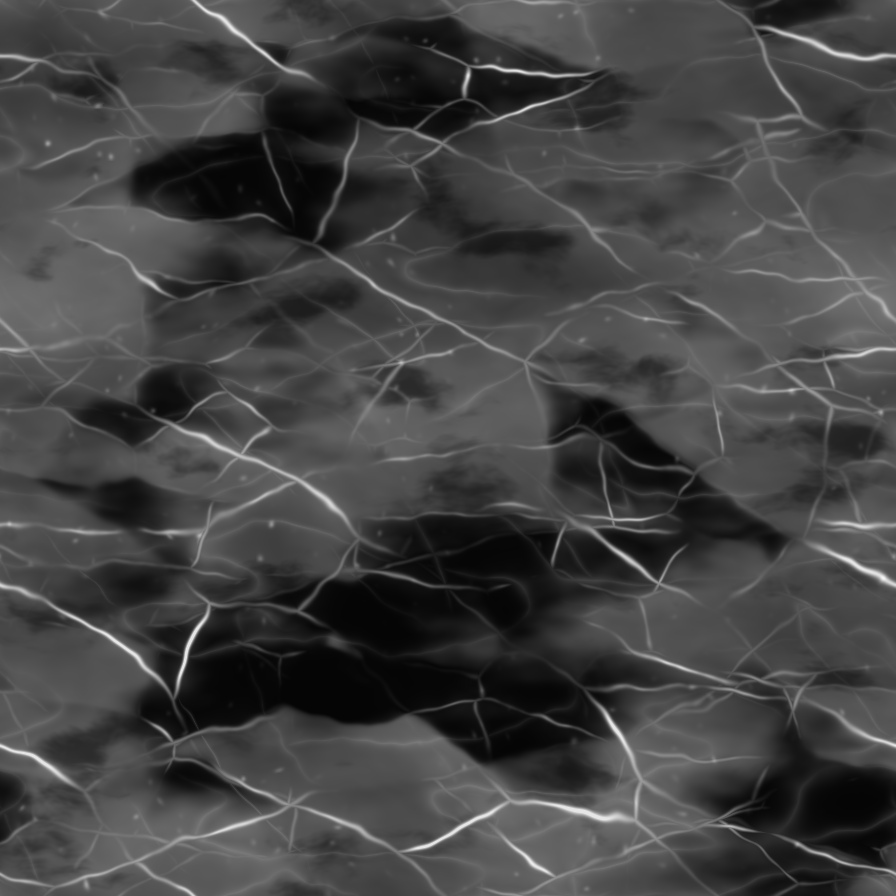
This texture is drawn by a Shadertoy shader. Its source:

```glsl
// Dark grey marble: sooty angular patches crossed by fine pale veins, tiling on all sides.

const float BASE_GREY  = 0.315;
const float SOOT_GREY  = 0.02;
const float VEIN_GREY  = 0.9;
const float CLOUD_GAIN = 0.2;
const float SOOT_START = 0.42;
const float SOOT_FULL  = 0.71;
const float VEIN_WIDTH = 0.0028;
const float HALO_WIDTH = 0.012;
const float HALO_GAIN  = 0.17;
const float KNOT_GAIN  = 0.4;    // vein strength where veins meet
const float PATCH_EDGE = 22.0;   // sharpness of the border between patches
const float FILAMENT_WIDTH = 0.0045;
const float FILAMENT_GAIN  = 0.2;
const float SPECK_GRID = 36.0;
const float SPECK_SIZE = 0.0034;

// Integer lattices: each row counts cells along and across a vein direction.
const mat2 FALLING = mat2(2, 4, -2, 6);
const mat2 RISING  = mat2(2, -2, 1, 8);
const mat2 THREADS = mat2(6, 1, -1, 13);

vec3 hash3(vec2 cell, float seed) {
    vec3 p = fract((cell.xyx + seed * vec3(17.0, 31.0, 47.0)) * vec3(0.1031, 0.1030, 0.0973));
    p += dot(p, p.yxz + 33.33);
    return fract((p.xxy + p.yzz) * p.zyx);
}

// Gradient noise that wraps after one canvas.
float corner(vec2 cell, vec2 local, vec2 period, float seed) {
    float angle = 6.28318 * hash3(mod(cell, period), seed).x;
    return dot(vec2(cos(angle), sin(angle)), local);
}
float noise(vec2 uv, vec2 period, float seed) {
    vec2 p = uv * period, i = floor(p), f = p - i;
    vec2 s = f * f * f * (f * (f * 6.0 - 15.0) + 10.0), e = vec2(1, 0);
    float low  = mix(corner(i, f, period, seed), corner(i + e, f - e, period, seed), s.x);
    float high = mix(corner(i + e.yx, f - e.yx, period, seed), corner(i + 1.0, f - 1.0, period, seed), s.x);
    return 1.4 * mix(low, high, s.y);
}
float fbm(vec2 uv, vec2 period, float seed) {
    float sum = 0.0, gain = 0.55;
    for (int i = 0; i < 5; i++) {
        sum += gain * noise(uv, period, seed + float(i));
        period *= 2.0;
        gain *= 0.5;
    }
    return sum;
}
vec2 warp(vec2 uv, float seed) {
    vec2 shift = vec2(0);
    float size = 0.024, period = 4.0;
    for (int i = 0; i < 3; i++) {
        shift += size * vec2(noise(uv, vec2(period), seed), noise(uv, vec2(period), seed + 5.0));
        size *= 0.4;
        period *= 3.0;
        seed += 1.0;
    }
    return uv + shift;
}

// Faint hairlines along the zero crossings of stretched noise.
float filament(vec2 uv, vec2 period, float seed) {
    return exp(-abs(noise(uv, period, seed)) / (period.y * FILAMENT_WIDTH));
}

// Cells equal modulo one canvas share a hash.
vec3 cellHash(vec2 id, mat2 lattice, float seed) {
    vec2 key = vec2(lattice[1].y * id.x - lattice[1].x * id.y, lattice[0].x * id.y - lattice[0].y * id.x);
    return hash3(mod(key, determinant(lattice)), seed);
}

// x: vein brightness on the cell borders, y: blended tone of the cells.
vec2 cracks(vec2 uv, mat2 lattice, float width, float seed) {
    vec2 q = lattice * uv, home = floor(q), nearest = vec2(0);
    float best = 9.0, second = 9.0, third = 9.0, nearestTone = 0.0;
    for (int k = 0; k < 9; k++) {
        vec2 id = home + vec2(k % 3 - 1, k / 3 - 1);
        vec3 h = cellHash(id, lattice, seed);
        vec2 r = id + 0.1 + 0.8 * h.xy - q;
        float d = length(r);
        third = min(third, max(second, d));
        second = min(second, max(best, d));
        if (d < best) { best = d; nearest = r; nearestTone = h.z; }
    }
    float knot = smoothstep(0.25, 0.0, third - best);
    float vein = 0.0, tone = 0.0, total = 0.0;
    for (int k = 0; k < 25; k++) {
        vec2 id = home + vec2(k % 5 - 2, k / 5 - 2);
        vec3 h = cellHash(id, lattice, seed);
        vec2 r = id + 0.1 + 0.8 * h.xy - q, gap = r - nearest;
        float weight = exp(-PATCH_EDGE * (length(r) - best));
        tone += weight * h.z;
        total += weight;
        if (dot(gap, gap) > 1e-4) {
            vec2 normal = normalize(gap);
            float d = abs(dot(0.5 * (r + nearest), normal)) / length(normal * lattice);
            float strength = smoothstep(0.1, 0.85, fract(5.0 * (h.z + nearestTone)));
            strength = mix(strength, KNOT_GAIN, knot);
            vein = max(vein, strength * (exp(-d * d / (width * width)) + HALO_GAIN * exp(-d / HALO_WIDTH)));
        }
    }
    return vec2(vein, tone / total);
}

float specks(vec2 uv) {
    vec2 p = uv * SPECK_GRID, id = floor(p);
    vec3 h = hash3(mod(id, SPECK_GRID), 9.0);
    float d = length(p - id - 0.15 - 0.7 * h.xy) / SPECK_GRID;
    return pow(h.z, 6.0) * exp(-d * d / (SPECK_SIZE * SPECK_SIZE));
}

void mainImage(out vec4 fragColor, in vec2 fragCoord) {
    vec2 uv = fragCoord / iResolution.xy;
    vec2 bent = warp(uv, 1.0), bentMore = warp(uv, 21.0);
    vec2 falling = cracks(bent, FALLING, VEIN_WIDTH, 2.0);
    vec2 rising = cracks(bentMore, RISING, VEIN_WIDTH * 0.9, 3.0);
    vec2 threads = cracks(bentMore, THREADS, VEIN_WIDTH * 0.8, 4.0);
    // Cloudy stone, soft smudges and sooty patches.
    float cloud = fbm(bent, vec2(3, 5), 40.0);
    float smudge = smoothstep(0.08, 0.55, fbm(bentMore, vec2(7, 13), 50.0) + 0.3 * (threads.y - 0.5));
    float soot = 0.4 * falling.y + 0.27 * rising.y + 0.23 * threads.y + 0.6 * fbm(uv, vec2(2, 4), 60.0);
    float patches = smoothstep(SOOT_START, SOOT_FULL, soot);
    float grey = BASE_GREY + CLOUD_GAIN * cloud + 0.05 * (rising.y - 0.5);
    grey = mix(grey * (1.0 - 0.55 * smudge), SOOT_GREY, patches);
    // Veins and hairlines swell and fade along their length.
    float swell = smoothstep(-0.4, 0.4, fbm(uv, vec2(5), 70.0));
    float fade = smoothstep(-0.25, 0.45, fbm(uv, vec2(6), 80.0));
    float hair = filament(bent, vec2(4, 11), 90.0) * swell;
    hair = max(hair, filament(vec2(bent.x, bent.x + bent.y), vec2(3, 8), 95.0) * fade);
    float thread = threads.x * fade * (0.45 + 0.5 * patches);
    float vein = max(max(falling.x * swell, rising.x * fade * 0.9), max(thread, FILAMENT_GAIN * hair));
    grey = mix(grey, VEIN_GREY, clamp(vein, 0.0, 1.0));
    grey += 0.35 * specks(bent) * fade;
    fragColor = vec4(vec3(clamp(grey, 0.0, 1.0)), 1.0);
}
```
